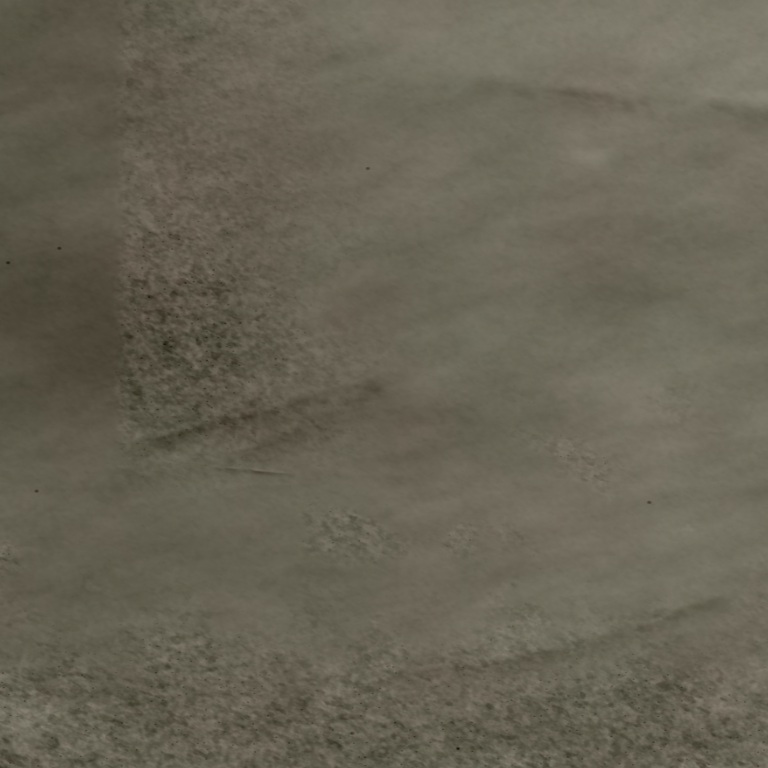
A WebGL 2 fragment shader for this texture:

```glsl
#version 300 es
precision highp float;

uniform vec2 u_resolution;
out vec4 fragColor;

float hash(vec2 p) {
    vec3 q = fract(vec3(p.xyx) * 0.1031);
    q += dot(q, q.yzx + 33.33);
    return fract((q.x + q.y) * q.z);
}

float noise(vec2 p) {
    vec2 cell = floor(p), f = fract(p);
    f = f * f * (3.0 - 2.0 * f);
    float low = mix(hash(cell), hash(cell + vec2(1, 0)), f.x);
    float high = mix(hash(cell + vec2(0, 1)), hash(cell + vec2(1, 1)), f.x);
    return mix(low, high, f.y);
}

// Layered noise, centred on zero
float fbm(vec2 p, int octaves) {
    float sum = 0.0, weight = 0.5;
    for (int i = 0; i < octaves; i++) {
        sum += weight * (noise(p) - 0.5);
        p = mat2(1.6, 1.2, -1.2, 1.6) * p + 17.3;
        weight *= 0.5;
    }
    return sum;
}

vec2 rotate(vec2 p, float angle) {
    float c = cos(angle), s = sin(angle);
    return vec2(c * p.x + s * p.y, c * p.y - s * p.x);
}

// Soft elliptical patch
float patchAt(vec2 p, vec2 centre, vec2 radius) {
    vec2 d = (p - centre) / radius;
    return exp(-dot(d, d));
}

// Fold with a lit upper lip and a shaded underside
float crease(vec2 p, vec2 a, vec2 b, float width) {
    vec2 along = b - a, d = p - a;
    float t = dot(d, along) / dot(along, along);
    float side = (along.x * d.y - along.y * d.x) / length(along) / width;
    float taper = smoothstep(0.0, 0.25, t) * (1.0 - smoothstep(0.8, 1.0, t));
    float lip = exp(-pow((side - 0.5) * 1.8, 2.0));
    float under = exp(-pow((side + 0.7) * (side < -0.7 ? 0.6 : 1.8), 2.0));
    return taper * (0.3 * lip - under);
}

// Sparse dark pits, one candidate per cell
float pits(vec2 p, float scale, float density) {
    vec2 cell = floor(p * scale);
    vec2 centre = 0.25 + 0.5 * vec2(hash(cell + 3.1), hash(cell + 8.7));
    float dist = length((fract(p * scale) - centre) * vec2(0.8, 1.1));
    return step(hash(cell + 5.3), density) * (1.0 - smoothstep(0.04, 0.2, dist));
}

// Broad light and shadow
float wallTone(vec2 p) {
    float tone = 0.360 + 0.052 * smoothstep(0.1, 0.9, p.x);
    tone += 0.070 * patchAt(p, vec2(1.0, 1.0), vec2(0.5, 0.2));
    tone += 0.045 * patchAt(p, vec2(0.56, 0.95), vec2(0.16, 0.05));
    tone += 0.028 * patchAt(p, vec2(0.97, 0.5), vec2(0.2, 0.25));
    tone += 0.020 * patchAt(p, vec2(0.2, 0.3), vec2(0.25, 0.1));
    tone += 0.045 * patchAt(p, vec2(0.77, 0.80), vec2(0.03, 0.012));
    tone -= 0.050 * patchAt(p, vec2(0.84, 0.605), vec2(0.11, 0.03));
    tone -= 0.030 * patchAt(p, vec2(0.82, 0.67), vec2(0.14, 0.05));
    tone -= 0.055 * patchAt(p, vec2(0.05, 0.58), vec2(0.18, 0.11));
    tone -= 0.045 * patchAt(p, vec2(0.24, 0.57), vec2(0.14, 0.1));
    tone -= 0.030 * patchAt(p, vec2(0.08, 0.22), vec2(0.12, 0.05));
    tone -= 0.045 * patchAt(p, vec2(0.7, 0.04), vec2(0.5, 0.1));
    tone += 0.050 * patchAt(p, vec2(0.03, 0.06), vec2(0.09, 0.04));
    return tone;
}

// Strength of the rough surface
float roughness(vec2 p, float breakup) {
    float edge = smoothstep(0.145, 0.165, p.x + 0.02 * breakup);
    float worn = edge * (1.0 - smoothstep(0.25, 0.5, p.x + 0.25 * breakup));
    worn *= smoothstep(0.33, 0.45, p.y);
    float core = patchAt(p, vec2(0.25, 0.57), vec2(0.16, 0.13));
    float base = 1.0 - smoothstep(0.04, 0.24, p.y + 0.3 * breakup);
    float spots = smoothstep(0.08, 0.25, breakup) * (1.0 - smoothstep(0.35, 0.55, p.y));
    return 0.17 + worn * (0.35 + 0.75 * core) + 0.9 * base + 0.7 * spots;
}

void main() {
    vec2 p = gl_FragCoord.xy / u_resolution;
    float breakup = fbm(p * vec2(9.0, 13.0) + 4.0, 4);
    vec2 warped = p + 0.025 * vec2(breakup, fbm(p * 11.0 + 31.0, 4));
    float rough = roughness(p, breakup);

    // Clouding and slanted brush marks
    float tone = wallTone(warped);
    tone += 0.085 * fbm(warped * vec2(6.0, 11.0), 5);
    tone += 0.065 * fbm(rotate(warped, 0.25) * vec2(13.0, 42.0), 4);
    float strip = 1.0 - smoothstep(0.14, 0.17, p.x);
    tone -= 0.018 * strip * smoothstep(0.35, 0.5, p.y);

    // Grain, dark clumps and pits
    vec2 slanted = rotate(p, -0.35);
    float grain = fbm(slanted * vec2(150.0, 220.0), 2);
    float flakes = fbm(slanted * vec2(55.0, 100.0) + 9.0, 3);
    float clumps = smoothstep(0.06, 0.22, fbm(slanted * vec2(75.0, 140.0) + 40.0, 2));
    tone += rough * (0.19 * grain + 0.11 * flakes - 0.055 * (clumps - 0.2));
    tone -= 0.09 * min(rough, 1.0) * pits(p, 110.0, 0.12 * rough);
    tone -= 0.15 * pits(p + 0.013, 60.0, 0.0012);

    // Folds, broken up by the flakes
    float folds = 0.075 * crease(warped, vec2(0.12, 0.415), vec2(0.54, 0.525), 0.010);
    folds += 0.045 * crease(warped, vec2(0.28, 0.40), vec2(0.52, 0.515), 0.010);
    folds += 0.080 * crease(warped, vec2(0.27, 0.392), vec2(0.39, 0.383), 0.0025);
    folds += 0.035 * crease(warped, vec2(0.48, 0.125), vec2(0.76, 0.152), 0.007);
    folds += 0.050 * crease(warped, vec2(0.69, 0.142), vec2(0.96, 0.23), 0.010);
    folds += 0.045 * crease(warped, vec2(0.58, 0.902), vec2(1.1, 0.855), 0.014);
    tone += folds * clamp(0.85 + 2.5 * (flakes + breakup), 0.2, 1.6);

    // Olive plaster with rosy and cool stains
    float stain = 0.6 * fbm(warped * 9.0 + 52.0, 4) + 0.5 * rough * flakes;
    stain += 0.18 * patchAt(p, vec2(0.28, 0.68), vec2(0.16, 0.25)) - 0.03;
    vec3 colour = tone + vec3(0.018, 0.0, -0.058);
    colour += stain * vec3(0.035, -0.012, 0.008);
    fragColor = vec4(clamp(colour, 0.0, 1.0), 1.0);
}
```
